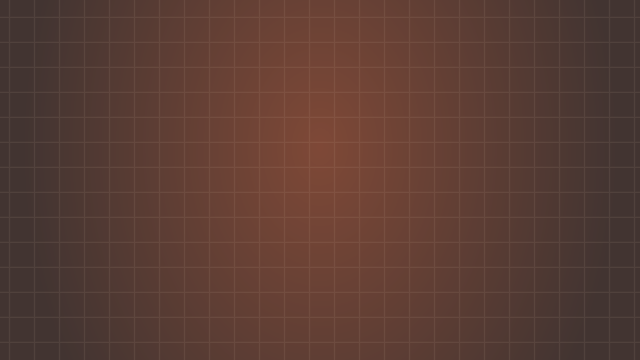
This background is drawn by a WebGL 1 fragment shader. Its source:

```glsl
precision highp float;
// Warm elliptical glow on dark brown, overlaid with a faint square grid.

uniform vec2 u_resolution;

// Lengths are in canvas heights, measured from the lower left.
const vec2 GLOW_CENTER = vec2(0.889, 0.592);
const vec2 GLOW_RADII = vec2(0.83, 1.14);
const vec3 GLOW_COLOR = vec3(0.495, 0.284, 0.215);
const vec3 EDGE_COLOR = vec3(0.258, 0.204, 0.193);

const float GRID_STEP = 0.069444;
const vec2 GRID_ORIGIN = vec2(0.0264, 0.0490);
const float LINE_WIDTH = 0.00347;
const vec3 LINE_COLOR = vec3(0.88, 0.78, 0.68);
const float LINE_OPACITY = 0.09;

// Antialiased coverage of the nearest grid lines.
float gridCoverage(vec2 p, float pixel) {
  vec2 cell = fract((p - GRID_ORIGIN) / GRID_STEP + 0.5) - 0.5;
  vec2 distanceToLine = abs(cell) * GRID_STEP;
  vec2 coverage = clamp((0.5 * LINE_WIDTH - distanceToLine) / pixel + 0.5, 0.0, 1.0);
  return max(coverage.x, coverage.y);
}

void main() {
  float pixel = 1.0 / u_resolution.y;
  vec2 p = gl_FragCoord.xy * pixel;

  // Linear falloff to the dark edge
  float falloff = min(length((p - GLOW_CENTER) / GLOW_RADII), 1.0);
  vec3 color = mix(GLOW_COLOR, EDGE_COLOR, falloff);

  // Translucent grid
  color = mix(color, LINE_COLOR, LINE_OPACITY * gridCoverage(p, pixel));

  gl_FragColor = vec4(color, 1.0);
}
```
